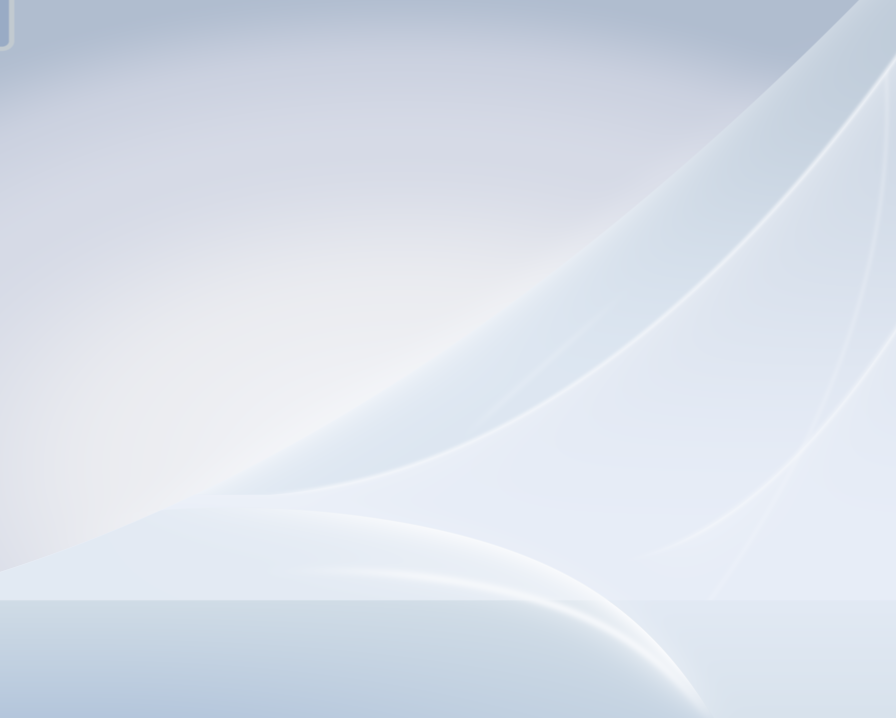
A Shadertoy shader for this background:

```glsl
// Pale abstract backdrop: a vignetted sky, a translucent rising band, a sail
// and a bright arch over a misty floor. Each edge is a polynomial curve;
// signed distances to the curves drive the fills, soft glows and thin lines.

// Sky, from the bright core outwards
const vec2  SKY_CENTER = vec2(0.45, 0.35);
const float SKY_SQUASH = 0.75;
const vec3  SKY_CORE = vec3(0.945, 0.950, 0.965);
const vec3  SKY_PALE = vec3(0.920, 0.925, 0.942);
const vec3  SKY_MID  = vec3(0.838, 0.855, 0.902);
const vec3  SKY_DUSK = vec3(0.790, 0.815, 0.873);
const vec3  SKY_RIM  = vec3(0.690, 0.740, 0.812);

// Sheets of light
const vec3  BAND_LOW  = vec3(0.865, 0.902, 0.945);
const vec3  BAND_HIGH = vec3(0.745, 0.795, 0.850);
const vec3  SAIL_LOW  = vec3(0.905, 0.928, 0.968);
const vec3  SAIL_HIGH = vec3(0.800, 0.840, 0.890);
const vec3  DOME      = vec3(0.888, 0.917, 0.953);
const vec3  GLOW      = vec3(0.965, 0.973, 0.985);

// Floor
const float HORIZON    = 0.164;
const vec3  FLOOR_FAR  = vec3(0.815, 0.862, 0.902);
const vec3  FLOOR_NEAR = vec3(0.705, 0.775, 0.860);
const vec3  MIST_FAR   = vec3(0.885, 0.915, 0.955);
const vec3  MIST_NEAR  = vec3(0.845, 0.885, 0.925);

// Corner tab
const vec2  TAB_SIZE = vec2(0.010, 0.065);
const vec3  TAB_FILL = vec3(0.560, 0.640, 0.760);
const vec3  TAB_RIM  = vec3(0.790, 0.815, 0.820);

// Curve heights over x
float bandTop(float x) { return 0.203 + x * (0.40 + 0.45 * x); }

float bandBottom(float x) {
    float t = max(x - 0.3, 0.0);
    return 0.311 + t * (0.09 + 1.05 * t + 0.13 * t * t * t);
}

float archHeight(float x, float peakX, float peakY, float bend, float drop) {
    float s = (x - peakX) * (x - peakX);
    return peakY - bend * s - drop * s * s * s;
}

float wingHeight(float x) {
    float t = max(x - 0.68, 0.0);
    return 0.217 + t * (0.15 + 2.7 * t);
}

// Turns an implicit value into a signed distance in canvas heights
float toDistance(float h) {
    float slope = length(vec2(dFdx(h), dFdy(h))) * iResolution.y;
    return h / max(slope, 1e-4);
}

float below(float d) {
    float aa = 1.0 / iResolution.y;
    return 1.0 - smoothstep(-aa, aa, d);
}

float line(float d, float width) { return exp(-d * d / (width * width)); }

// Glow that starts sharply at the curve and fades underneath it
float glowUnder(float d, float depth) { return below(d) * exp(min(d, 0.0) / depth); }

vec3 sky(vec2 p) {
    float r = length((p - SKY_CENTER) * vec2(SKY_SQUASH, 1.0));
    vec3 c = mix(SKY_CORE, SKY_PALE, smoothstep(0.05, 0.27, r));
    c = mix(c, SKY_MID, smoothstep(0.23, 0.45, r));
    c = mix(c, SKY_DUSK, smoothstep(0.45, 0.60, r));
    return mix(c, SKY_RIM, smoothstep(0.56, 0.67, r));
}

void mainImage(out vec4 fragColor, in vec2 fragCoord) {
    vec2 p = fragCoord / iResolution.xy;
    float x = p.x, y = p.y;

    float dTop    = toDistance(y - bandTop(x));
    float dBottom = toDistance(y - bandBottom(x));
    float dArch   = toDistance(y - archHeight(x, 0.26, 0.293, 0.57, 5.4));
    float dInner  = toDistance(y - archHeight(x, 0.36, 0.205, 0.66, 13.0));
    float dWing   = toDistance(y - wingHeight(x));
    float dStreak = toDistance(y - 0.395 - 1.11 * (x - 0.52));
    float dThread = toDistance(x - 0.99 + 0.42 * (0.85 - y) * (0.85 - y));

    float underTop = below(dTop);
    float underArch = underTop * below(dArch);
    float underBottom = underTop * below(dBottom);

    // Sky and the rising band with its feathered upper edge
    vec3 color = sky(p);
    float edgeFade = 1.0 - smoothstep(0.45, 1.0, y);
    color = mix(color, GLOW, 0.35 * edgeFade * line(dTop, 0.03) * smoothstep(0.0, 0.3, x));
    vec3 band = mix(BAND_LOW, BAND_HIGH, smoothstep(0.45, 1.0, y));
    band = mix(band, GLOW, (0.25 + 0.45 * edgeFade) * exp(min(dTop, 0.0) / 0.028));
    band = mix(band, GLOW, 0.18 * line(dStreak, 0.005) * smoothstep(0.51, 0.56, x)
                         * (1.0 - smoothstep(0.62, 0.72, x)));
    color = mix(color, band, underTop);

    // Sail, its bright rim, the wing and the thread
    vec3 sail = mix(SAIL_LOW, SAIL_HIGH, smoothstep(0.25, 0.95, y));
    sail = mix(sail, GLOW, 0.35 * glowUnder(dBottom, 0.035));
    float wingFade = smoothstep(0.68, 0.80, x);
    sail = mix(sail, GLOW, wingFade * (0.4 * line(dWing, 0.004) + 0.3 * glowUnder(dWing, 0.03)));
    sail = mix(sail, GLOW, 0.22 * line(dThread, 0.004));
    color = mix(color, sail, underBottom);
    color = mix(color, GLOW, 0.6 * underTop * line(dBottom, 0.0035) * smoothstep(0.27, 0.38, x));

    // Dome under the arch, then the floor on both sides of it
    color = mix(color, DOME, underArch);
    float depth = 1.0 - clamp(y / HORIZON, 0.0, 1.0);
    vec3 floorTint = mix(FLOOR_FAR, mix(FLOOR_NEAR, FLOOR_FAR, 0.6 * smoothstep(0.1, 0.8, x)), depth);
    vec3 mist = mix(MIST_FAR, MIST_NEAR, depth);
    color = mix(color, mix(mist, floorTint, underArch), below(y - HORIZON));

    // Bright arch and its inner ribbon
    float archFade = smoothstep(0.10, 0.50, x) * smoothstep(-0.05, 0.09, y);
    color = mix(color, GLOW, archFade * (0.95 * glowUnder(dArch, 0.032) + 0.15 * line(dArch, 0.02)));
    float ribbonFade = smoothstep(0.28, 0.50, x) * smoothstep(-0.03, 0.10, y);
    color = mix(color, GLOW, ribbonFade * (0.7 * line(dInner, 0.007) + 0.2 * line(dInner, 0.025)));

    // Small tab in the upper left corner
    vec2 q = vec2(x, 1.0 - y) - TAB_SIZE;
    float dTab = length(max(q + 0.008, 0.0)) - 0.008;
    color = mix(color, TAB_RIM, 0.7 * below(dTab - 0.006));
    color = mix(color, TAB_FILL, 0.8 * below(dTab));

    fragColor = vec4(color, 1.0);
}
```
